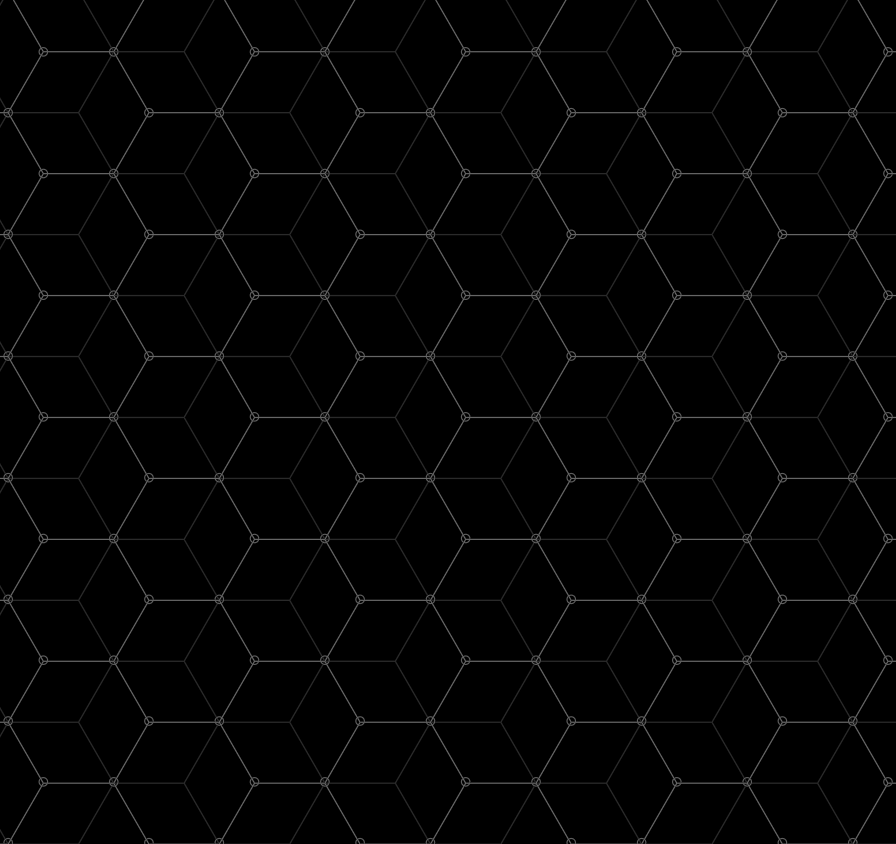
Give the GLSL for this pattern, as a Shadertoy shader.

```glsl
// Thin grey honeycomb on black, with a small ring at each corner and three
// dimmer spokes per hexagon that turn it into a wireframe cube.
// Space is folded into one hexagon of edge 1, then drawn with distances.

const float H = 0.8660254; // half the height of a hexagon of edge 1

// Offset from the centre of the nearest flat-topped hexagon
vec2 hexCell(vec2 p) {
    vec2 h = vec2(1.5, H);
    vec2 a = mod(p + h, 2.0 * h) - h;
    vec2 b = mod(p, 2.0 * h) - h;
    return dot(a, a) < dot(b, b) ? a : b;
}

float segmentDistance(vec2 p, vec2 end) {
    return length(p - end * clamp(dot(p, end) / dot(end, end), 0.0, 1.0));
}

// Box-filtered coverage, so hairlines thinner than a pixel keep their weight
float stroke(float d, float width, float pixel) {
    vec2 edges = 0.5 + (vec2(0.5, -0.5) * width - abs(d)) / pixel;
    edges = clamp(edges, 0.0, 1.0);
    return edges.x - edges.y;
}

void mainImage(out vec4 fragColor, in vec2 fragCoord) {
    // Hexagon edges as units, measured from the top left
    float pixel = 12.73 / iResolution.x;
    vec2 p = vec2(fragCoord.x, iResolution.y - fragCoord.y) * pixel;
    p -= vec2(1.116, 1.601);

    // Hexagon outline
    vec2 q = hexCell(p);
    vec2 a = abs(q);
    float outline = H - max(a.y, dot(a, vec2(H, 0.5)));

    // Spokes to every other corner, mirrored about the horizontal axis
    vec2 m = vec2(q.x, a.y);
    float spokes = min(segmentDistance(m, vec2(-1.0, 0.0)),
                       segmentDistance(m, vec2(0.5, H)));

    // Corner rings, on a very slightly tighter vertical pitch than the lines
    vec2 c = abs(hexCell(p * vec2(1.0, 1.002)));
    float corner = min(length(c - vec2(1.0, 0.0)), length(c - vec2(0.5, H)));

    float grey = 0.165 * stroke(spokes, 0.0185, pixel);
    grey = max(grey, 0.40 * stroke(outline, 0.0175, pixel));
    grey = max(grey, 0.37 * stroke(corner - 0.06, 0.0165, pixel));
    fragColor = vec4(vec3(grey), 1.0);
}
```
